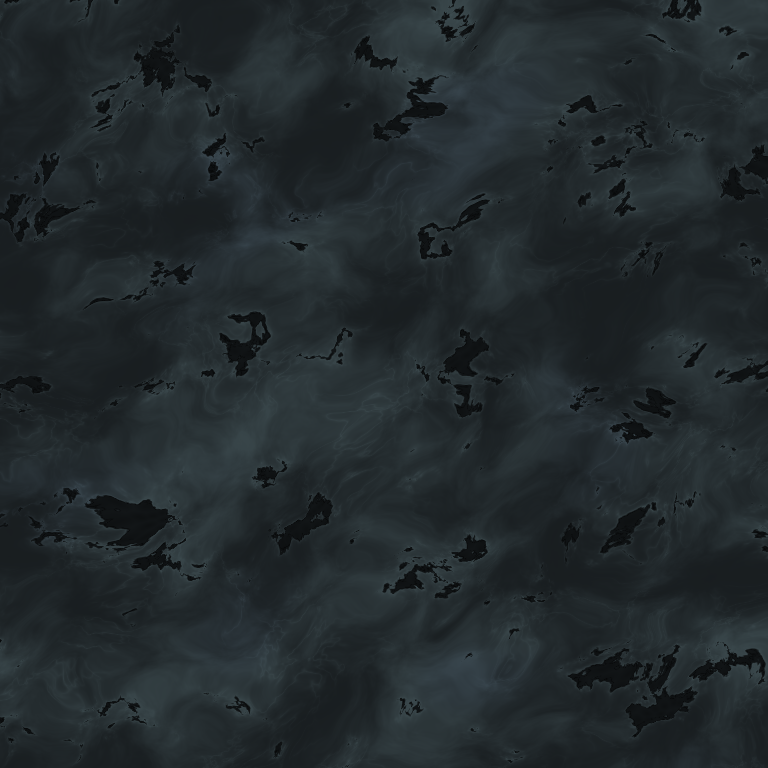
Reproduce this texture procedurally as a WebGL 2 fragment shader.

```glsl
#version 300 es
precision highp float;

uniform vec2 u_resolution;
out vec4 fragColor;

#define GRAIN_ANGLE 0.5
#define GRAIN_STRETCH 1.4
#define CLOUD_SCALE 4.6
#define CLOUD_CONTRAST 0.95
#define CLOUD_LEVEL 0.22
#define CRACK_SCALE 6.5
#define CRACK_RARITY 0.2
#define CRACK_WIDTH 0.55
#define PIT_SCALE 50.0
#define RIM_GLOW 0.5
#define DEEP vec3(0.100, 0.120, 0.130)
#define PALE vec3(0.215, 0.265, 0.280)

vec2 hash2(vec2 p) {
    p = vec2(dot(p, vec2(127.1, 311.7)), dot(p, vec2(269.5, 183.3)));
    return fract(sin(p) * 43758.5);
}

float gradientCorner(vec2 cell, vec2 offset, vec2 f) {
    float a = 6.2832 * hash2(cell + offset).x;
    return dot(vec2(cos(a), sin(a)), f - offset);
}

float noise(vec2 p) {
    vec2 i = floor(p), f = fract(p);
    vec2 u = f * f * f * (f * (f * 6.0 - 15.0) + 10.0);
    vec2 e = vec2(0.0, 1.0);
    return mix(mix(gradientCorner(i, e.xx, f), gradientCorner(i, e.yx, f), u.x),
               mix(gradientCorner(i, e.xy, f), gradientCorner(i, e.yy, f), u.x), u.y);
}

float fbm(vec2 p, int octaves) {
    float sum = 0.0, amp = 1.0;
    for (int i = 0; i < octaves; i++) {
        sum += amp * noise(p);
        p = mat2(1.6, 1.2, -1.2, 1.6) * p + 17.3;
        amp *= 0.56;
    }
    return sum;
}

// Distance to the nearest scattered cell centre
float cellular(vec2 p) {
    vec2 i = floor(p), f = fract(p);
    float nearest = 2.0;
    for (int y = -1; y <= 1; y++)
        for (int x = -1; x <= 1; x++) {
            vec2 o = vec2(x, y);
            nearest = min(nearest, length(o + hash2(i + o) - f));
        }
    return nearest;
}

// Layered sines that gently bend the coordinates
vec2 swirl(vec2 p) {
    for (float k = 1.0; k < 4.0; k++)
        p += 0.018 / k * sin(p.yx * 6.5 * k + vec2(1.7, 4.1) * k);
    return p;
}

void main() {
    vec2 uv = gl_FragCoord.xy / min(u_resolution.x, u_resolution.y);
    float c = cos(GRAIN_ANGLE), s = sin(GRAIN_ANGLE);
    vec2 q = mat2(c, -s, s, c) * uv * vec2(1.0, GRAIN_STRETCH);
    q = swirl(q + 3.0);
    vec2 drift = vec2(fbm(q * 5.0 + 31.0, 3), fbm(q * 5.0 + 57.0, 3));

    // Smoky clouds with billowing folds of two sizes
    float cloud = fbm(q * CLOUD_SCALE + drift * 0.35, 7) + 0.4 * noise(q * 2.0 + 9.0);
    float fold = abs(fbm(q * 6.5 + drift * 0.5 + 73.0, 6));
    float curl = abs(fbm(q * 15.0 + drift * 0.8 + 61.0, 4));
    float tone = CLOUD_LEVEL + CLOUD_CONTRAST * cloud + 0.3 * (fold - 0.18);

    // Faint wisps along the folds
    float wispArea = smoothstep(-0.15, 0.3, noise(q * 5.0 + 91.0));
    float curlArea = smoothstep(-0.05, 0.35, noise(q * 6.0 + 33.0));
    tone += 0.3 * wispArea * exp(-fold * 24.0);
    tone += 0.3 * curlArea * (exp(-curl * 16.0) - 0.15);

    // Cracks follow a ridge and widen where the stress is high
    float stress = fbm(q * CRACK_SCALE + 121.0, 3);
    float ridge = abs(fbm(q * CRACK_SCALE * 1.3 + drift * 0.4 + 147.0, 6));
    float pits = cellular(q * PIT_SCALE + drift * 3.0) - 0.45;
    float gap = ridge - CRACK_WIDTH * (stress - CRACK_RARITY);
    gap += 0.17 * pits + 0.06 * fbm(q * 48.0, 3);

    // Pale mineral rim and a wider halo around each crack
    float outside = max(gap, 0.0);
    float stressed = smoothstep(-0.08, 0.25, stress);
    tone += stressed * (RIM_GLOW * exp(-outside * 24.0) + 0.28 * exp(-outside * 5.0));

    // Soft lower limit keeps the shadows from going black
    tone = 0.5 * (tone + sqrt(tone * tone + 0.03)) - 0.05;
    tone = min(tone, 1.0 + 0.3 * (tone - 1.0));
    vec3 color = mix(DEEP, PALE, tone);
    color.b += 0.016 * tone * smoothstep(0.1, 0.4, noise(q * 4.0 + 203.0));

    // Near-black crack floor with thin inner ledges
    float edge = clamp(fwidth(gap) * 0.7, 0.004, 0.05);
    float ledge = exp(-abs(gap + 0.06) * 90.0);
    vec3 pitFloor = DEEP * (0.62 + 0.2 * pits - 0.3 * ledge);
    color = mix(pitFloor, color, smoothstep(-edge, edge, gap));

    fragColor = vec4(color, 1.0);
}
```
